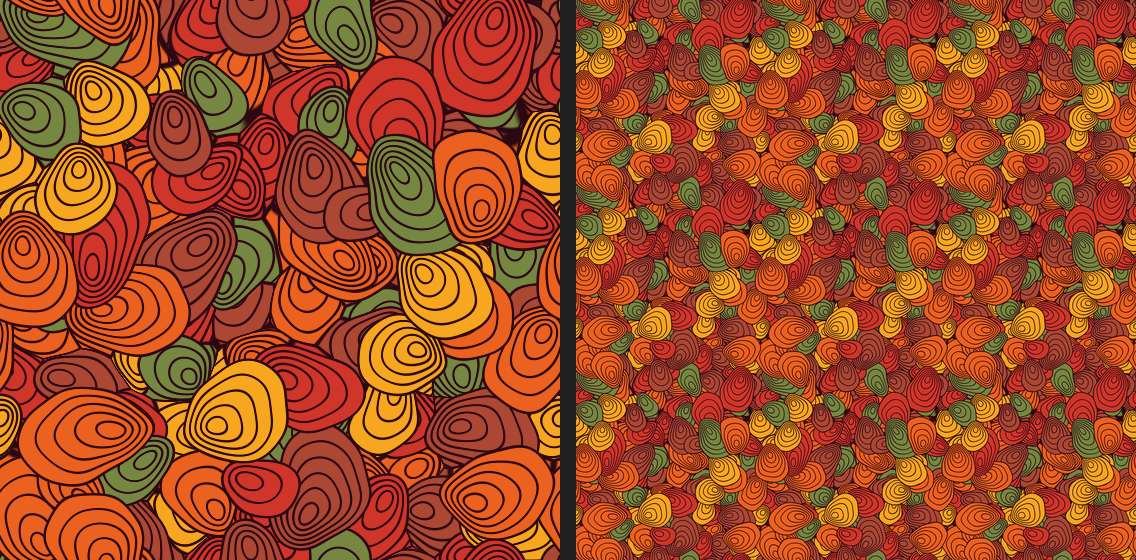
Left: one tile. Right: repeated 3 by 3.
Write a three.js fragment shader that draws this pattern.

```glsl
// Overlapping egg-shaped lobes in autumn colours, each filled with nested ink rings.
// Lobes sit on a jittered, wrapping grid; the highest rank covering a point wins,
// then the outlines of every lobe above it are inked on top.
varying vec2 vUv;

const float CELLS = 10.0;
const float TAU = 6.2831853;

struct Lobe {
  vec2 center, axis, radius;
  float bend, rings, rank, hue;
};

vec3 hash3(vec2 c, float salt) {
  vec3 p = fract(vec3(c.xyx + salt * 7.31) * vec3(0.1031, 0.1030, 0.0973));
  p += dot(p, p.yxz + 33.33);
  return fract((p.xxy + p.yzz) * p.zyx);
}

Lobe lobeAt(vec2 cell) {
  vec2 id = mod(cell, CELLS);
  vec3 a = hash3(id, 1.0), b = hash3(id, 2.0), c = hash3(id, 3.0);
  Lobe l;
  l.center = (cell + 0.5 + 0.8 * (a.xy - 0.5)) / CELLS;
  // Tips mostly hang down, some point up
  float turn = (b.x - 0.5) * 3.2 + (b.y > 0.7 ? 0.5 * TAU : 0.0);
  l.axis = vec2(sin(turn), -cos(turn));
  float size = a.z * a.z;
  float width = mix(0.05, 0.088, size);
  l.radius = width * vec2(1.0, mix(1.15, 1.55, b.z));
  l.bend = (c.x - 0.5) * 0.5;
  l.rings = floor(width / 0.0148 + 0.5);
  l.rank = c.y + 0.6 * size;
  // Five-colour lattice keeps neighbours apart; a third are recoloured
  l.hue = mod(id.x + 2.0 * id.y, 5.0);
  if (c.z < 0.35) l.hue = floor(c.z / 0.35 * 4.0);
  return l;
}

// 0 at the root focus, 1 on the outline: ellipses growing away from the root
float level(Lobe l, vec2 p) {
  vec2 d = p - l.center;
  vec2 q = vec2(dot(d, vec2(-l.axis.y, l.axis.x)), dot(d, l.axis)) / l.radius;
  q.x += l.bend * (q.y * q.y - 0.4);
  q.x /= 1.0 + 0.2 * clamp(q.y, -1.0, 1.0);
  vec2 focus = vec2(0.0, -0.5);
  vec2 r = q - focus;
  float g = dot(r, focus);
  return (g + sqrt(g * g + 0.75 * dot(r, r))) / 0.75;
}

float slope(Lobe l, vec2 p, float s) {
  vec2 e = vec2(0.0008, 0.0);
  return length(vec2(level(l, p + e.xy), level(l, p + e.yx)) - s) / e.x + 0.01;
}

vec3 fillColor(float hue) {
  if (hue < 0.5) return vec3(0.92, 0.38, 0.12);  // orange
  if (hue < 1.5) return vec3(0.81, 0.21, 0.16);  // red
  if (hue < 2.5) return vec3(0.67, 0.28, 0.20);  // brown
  if (hue < 3.5) return vec3(0.97, 0.65, 0.12);  // yellow
  return vec3(0.46, 0.53, 0.25);                 // green
}

void main() {
  // Hand-drawn wobble from whole-numbered waves
  vec2 p = vUv;
  p += 0.0045 * sin(TAU * (vec2(5.0, 4.0) * vUv.yx + vec2(2.0, -3.0) * vUv));
  p += 0.0018 * sin(TAU * (vec2(11.0, 9.0) * vUv.yx + vec2(-4.0, 5.0) * vUv) + 1.3);
  vec2 home = floor(p * CELLS);

  // Topmost covering lobe, and the nearest lobe to fill any gap
  Lobe top, near;
  float topRank = -1.0, first = 1e3, second = 1e3;
  for (int j = -2; j <= 2; j++) {
    for (int i = -2; i <= 2; i++) {
      Lobe l = lobeAt(home + vec2(float(i), float(j)));
      float s = level(l, p);
      if (s < 1.0 && l.rank > topRank) {
        top = l;
        topRank = l.rank;
      }
      if (s < first) {
        second = first;
        first = s;
        near = l;
      } else {
        second = min(second, s);
      }
    }
  }
  float edge = 1.0;
  if (topRank < 0.0) {
    top = near;
    edge = (second - first) * 0.035;
  }

  // Outlines of the winner and of everything above it
  for (int j = -2; j <= 2; j++) {
    for (int i = -2; i <= 2; i++) {
      Lobe l = lobeAt(home + vec2(float(i), float(j)));
      if (l.rank >= topRank) {
        float s = level(l, p);
        if (abs(s - 1.0) < 0.3) edge = min(edge, abs(s - 1.0) / slope(l, p, s));
      }
    }
  }

  // Nested rings inside the winner
  float s = level(top, p);
  float t = s * top.rings;
  float ring = abs(t - max(1.0, floor(t + 0.5))) / (top.rings * slope(top, p, s));

  float ink = 1.0 - smoothstep(-0.0011, 0.0011, min(ring - 0.0019, edge - 0.0022));
  gl_FragColor = vec4(mix(fillColor(top.hue), vec3(0.17, 0.03, 0.07), ink), 1.0);
}
```
